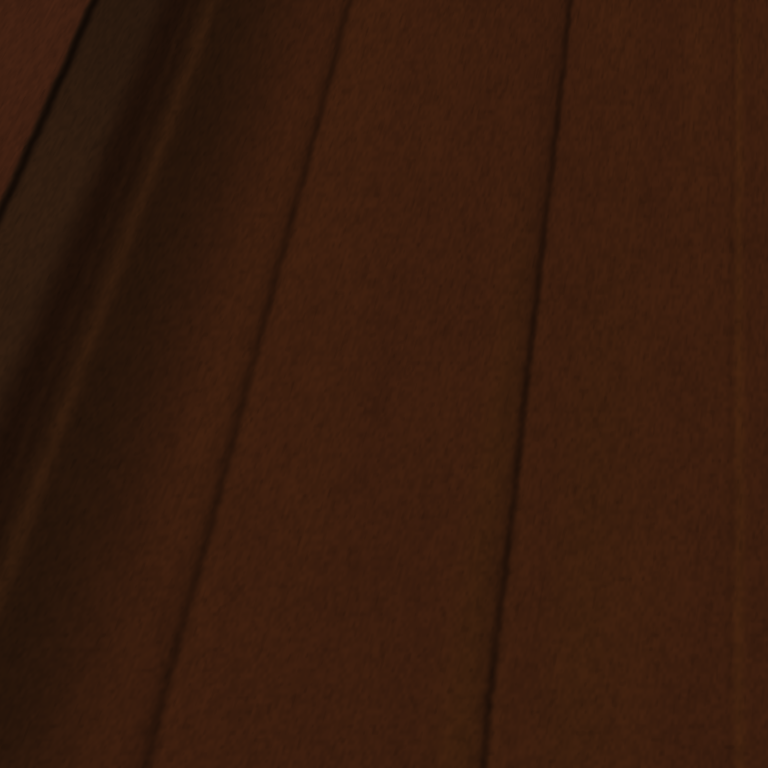
A WebGL 1 fragment shader for this texture:

```glsl
precision highp float;

uniform vec2 u_resolution;

const vec3 WOOD = vec3(0.232, 0.115, 0.056);
const vec3 GOLDEN_WOOD = vec3(0.238, 0.126, 0.052);
const vec3 SHADOW = vec3(0.148, 0.080, 0.038);
const vec3 GROOVE = vec3(0.115, 0.058, 0.028);
const vec3 RIDGE = vec3(0.205, 0.112, 0.052);
const vec3 TRIM = vec3(0.184, 0.110, 0.060);
const vec3 OUTER_WOOD = vec3(0.242, 0.122, 0.068);

const float VANISHING_X = 0.96;
const float SPREAD = 0.53;

float hash(vec2 p) {
  vec3 q = fract(vec3(p.xyx) * 0.1031);
  q += dot(q, q.yzx + 33.33);
  return fract((q.x + q.y) * q.z);
}

float noise(vec2 p) {
  vec2 cell = floor(p);
  vec2 f = fract(p);
  f = f * f * (3.0 - 2.0 * f);
  float low = mix(hash(cell), hash(cell + vec2(1.0, 0.0)), f.x);
  float high = mix(hash(cell + vec2(0.0, 1.0)), hash(cell + 1.0), f.x);
  return mix(low, high, f.y);
}

float fbm(vec2 p) {
  float sum = 0.0;
  float weight = 0.5;
  for (int i = 0; i < 4; i++) {
    sum += weight * noise(p);
    p = p * 2.03 + 17.1;
    weight *= 0.5;
  }
  return sum / 0.9375;
}

// Soft line centred on a position across the boards
float line(float across, float center, float width) {
  float d = (across - center) / width;
  return exp(-d * d);
}

// Dark joint of uneven strength with a faint shade on its left side
vec3 addSeam(vec3 color, float across, float depth, float center, float width, float strength) {
  float side = smoothstep(center - 0.045, center, across)
             * (1.0 - smoothstep(center, center + 0.008, across));
  float wear = 0.75 + 0.5 * noise(vec2(depth * 38.0, center * 90.0));
  color *= 1.0 - 0.13 * side * side;
  return mix(color, GROOVE, strength * wear * line(across, center, width));
}

// Broad tonal streaks that run along the boards
vec3 boardColor(float across, float depth) {
  float streak = fbm(vec2(across * 22.0 + 40.0, depth * 1.8));
  float gold = line(across, -0.24, 0.022) * 0.6 + line(across, -0.14, 0.035) * 0.5;
  gold *= smoothstep(0.1, 0.6, depth);
  vec3 color = mix(WOOD, GOLDEN_WOOD, clamp(gold + 0.6 * (streak - 0.4), 0.0, 1.0));
  return color * (0.95 + 0.10 * streak);
}

// Moulding on the left: shadow, ridge, groove, trim and outer board
vec3 addMoulding(vec3 color, float across, float depth) {
  float shadow = 1.0 - smoothstep(-0.665, -0.515, across);
  color = mix(color, SHADOW, shadow);
  color = mix(color, RIDGE, 0.8 * line(across, -0.682, 0.009));
  color = mix(color, GROOVE, 0.85 * (1.0 - smoothstep(-0.708, -0.695, across)));
  color = mix(color, SHADOW * 1.1, 0.5 * line(across, -0.711, 0.006));
  vec3 trim = TRIM * mix(0.88, 1.0, smoothstep(0.0, 0.25, depth));
  color = mix(color, trim, 1.0 - smoothstep(-0.768, -0.728, across));
  color = mix(color, OUTER_WOOD, 1.0 - smoothstep(-0.846, -0.839, across));
  return mix(color, GROOVE * 0.5, 0.85 * line(across, -0.836, 0.006));
}

// Short slanted fibres and faint pores
float grain(float across, float depth) {
  float slant = across + 0.06 * depth;
  float coarse = noise(vec2(slant * 150.0 + 200.0, depth * 60.0));
  float fine = noise(vec2(slant * 330.0 + 500.0, depth * 150.0));
  float pore = smoothstep(0.72, 0.95, noise(vec2(slant * 260.0 + 900.0, depth * 110.0)));
  float mottle = fbm(vec2(across * 26.0 + 90.0, depth * 16.0));
  return 1.01 + 0.07 * (coarse - 0.5) + 0.14 * (fine - 0.5)
       + 0.05 * (mottle - 0.5) - 0.07 * pore;
}

void main() {
  vec2 uv = gl_FragCoord.xy / u_resolution;

  // Boards fan out downwards from a point above the canvas
  float depth = 1.0 - uv.y;
  float across = (uv.x - VANISHING_X) / (1.0 + SPREAD * depth);
  float wobble = 0.002 * (noise(vec2(depth * 14.0, 3.0)) - 0.5)
               + 0.002 * (noise(vec2(depth * 75.0, 8.0)) - 0.5);
  float edge = across + wobble;

  vec3 color = boardColor(across, depth);
  color = addSeam(color, edge, depth, -0.504, 0.0055, 0.50);
  color = addSeam(color, edge, depth, -0.217, 0.0042, 0.70);

  // Right joint catches light instead of shade
  color *= 1.0 - 0.07 * line(edge, -0.006, 0.004);
  color = mix(color, GOLDEN_WOOD * 1.12, 0.6 * line(edge, 0.002, 0.005));

  color = addMoulding(color, edge, depth);
  gl_FragColor = vec4(color * grain(across, depth), 1.0);
}
```
